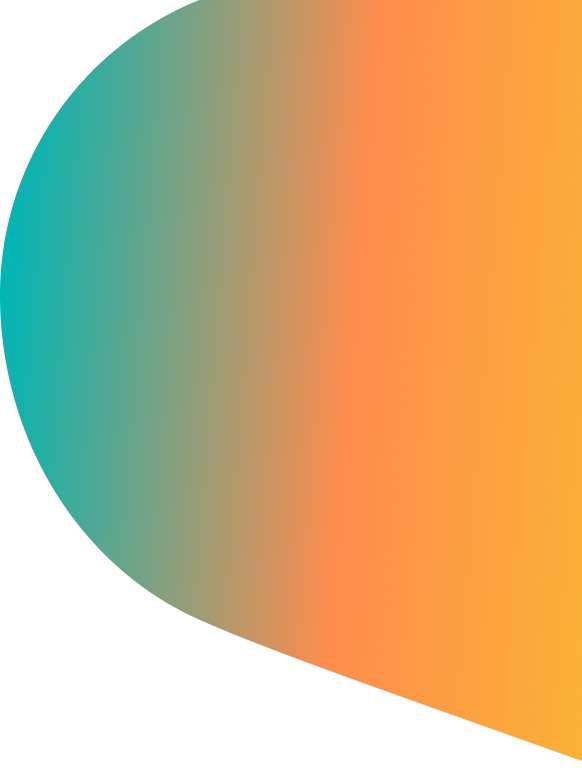
Reproduce this background procedurally as a Shadertoy shader.

```glsl
#define ASPECT 0.7578
#define CENTRE vec2(0.4141, 0.6159)
#define RADIUS_TOP 0.4141
#define RADIUS_BOTTOM 0.4557
#define TAIL_START vec2(0.2604, 0.1927)
#define TAIL_SLOPE 0.355
#define TAIL_BEND vec2(0.00703, 12.8)
#define TILT 0.08
#define STOPS vec3(0.032, 0.497, 0.832)

const vec3 TEAL = vec3(0.0, 0.71, 0.71);
const vec3 CORAL = vec3(1.0, 0.549, 0.302);
const vec3 AMBER = vec3(0.982, 0.694, 0.212);
const vec3 PAPER = vec3(1.0);

// Approximate signed distance to the rounded left end
float roundEnd(vec2 p) {
    vec2 d = p - CENTRE;
    vec2 radii = vec2(CENTRE.x, d.y > 0.0 ? RADIUS_TOP : RADIUS_BOTTOM);
    vec2 q = d / radii;
    float len = length(q);
    return (len - 1.0) * len / max(length(q / radii), 1e-4);
}

// Approximate signed distance to the lower edge, which straightens rightward
float tailEdge(vec2 p) {
    float run = p.x - TAIL_START.x;
    float decay = exp(-run * TAIL_BEND.y);
    float drop = TAIL_SLOPE * run + TAIL_BEND.x * (1.0 - decay);
    float slope = TAIL_SLOPE + TAIL_BEND.x * TAIL_BEND.y * decay;
    return (TAIL_START.y - drop - p.y) / sqrt(1.0 + slope * slope);
}

// Three-stop gradient along a slightly tilted axis
vec3 gradient(vec2 p) {
    float s = p.x + TILT * (1.0 - p.y);
    float cool = clamp((s - STOPS.x) / (STOPS.y - STOPS.x), 0.0, 1.0);
    float warm = clamp((s - STOPS.y) / (STOPS.z - STOPS.y), 0.0, 1.0);
    return mix(mix(TEAL, CORAL, cool), AMBER, warm);
}

void mainImage(out vec4 fragColor, in vec2 fragCoord) {
    vec2 p = fragCoord / iResolution.xy * vec2(ASPECT, 1.0);
    float pixel = 1.0 / iResolution.y;

    float dist = p.x < TAIL_START.x ? roundEnd(p) : tailEdge(p);
    float coverage = clamp(0.5 - dist / pixel, 0.0, 1.0);

    fragColor = vec4(mix(PAPER, gradient(p), coverage), 1.0);
}
```
